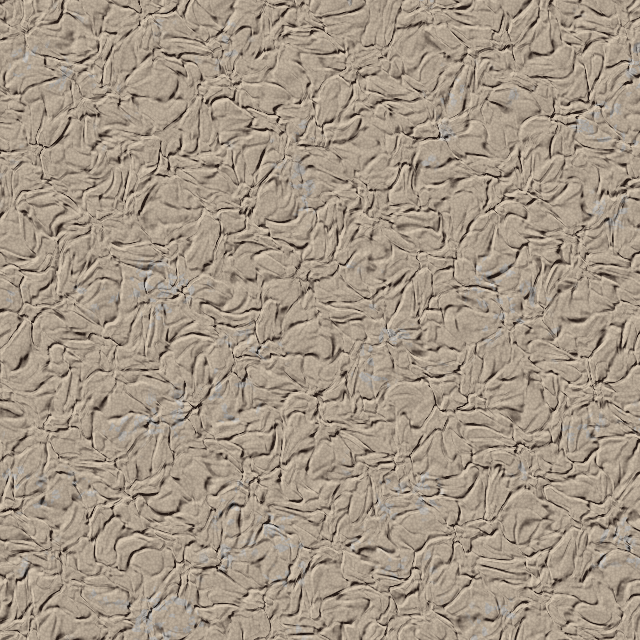
This texture is drawn by a WebGL 1 fragment shader. Its source:

```glsl
precision highp float;
// Dry, cracked mud: crumpled plates and chips under raking light from the upper left.

uniform vec2 u_resolution;

const vec3 SHADOW = vec3(0.15, 0.105, 0.085);
const vec3 SUNLIT = vec3(0.80, 0.74, 0.66);
const vec3 STONE = vec3(0.69, 0.69, 0.69);
const vec2 TO_LIGHT = vec2(-0.55, 0.835);
const float SHADOW_REACH = 0.0048;

mat2 rotation(float angle) {
  float c = cos(angle), s = sin(angle);
  return mat2(c, s, -s, c);
}

vec2 hash2(vec2 p) {
  vec3 q = fract(p.xyx * vec3(0.1031, 0.1030, 0.0973));
  q += dot(q, q.yzx + 33.33);
  return fract((q.xx + q.yz) * q.zy);
}

// Cellular noise: nearest distance, second distance, random value of the cell.
vec3 cells(vec2 p) {
  vec2 cell = floor(p), local = fract(p);
  vec3 found = vec3(8.0, 8.0, 0.0);
  for (int j = -1; j <= 1; j++) {
    for (int i = -1; i <= 1; i++) {
      vec2 offset = vec2(float(i), float(j));
      vec2 seed = hash2(cell + offset);
      float d = length(offset + seed - local);
      if (d < found.x) found = vec3(d, found.x, fract(seed.x * 7.3 + seed.y * 3.1));
      else found.y = min(found.y, d);
    }
  }
  return found;
}

// Layered, turning sines that make straight cell borders ragged.
vec2 crumple(vec2 p, float frequency, float amount) {
  mat2 turn = rotation(1.9) * 1.9;
  mat2 wave = rotation(0.7) * frequency;
  for (int i = 0; i < 5; i++) {
    p += amount * sin(wave * p + float(i) * vec2(1.7, 4.1));
    wave = turn * wave;
    amount *= 0.56;
  }
  return p;
}

// Soft blotches from 0 to 1.
float patches(vec2 p, float frequency) {
  float sum = 0.0, weight = 0.5;
  mat2 turn = rotation(2.2) * 1.7;
  vec2 q = rotation(0.4) * p * frequency;
  for (int i = 0; i < 4; i++) {
    vec2 s = sin(q + 0.9 * sin(q.yx * 0.7 + 1.3));
    sum += weight * s.x * s.y;
    q = turn * q + 2.7;
    weight *= 0.7;
  }
  return clamp(0.5 + 0.8 * sum, 0.0, 1.0);
}

// Height of the ground: plates split by grooves, then chips, then lumps.
float relief(vec2 p, float rough, float depth) {
  vec2 q = crumple(p, 42.0, 0.011);
  vec3 plate = cells(rotation(-0.55) * q * vec2(21.0, 23.0) + 40.0);
  vec3 chip = cells(rotation(-0.5) * q * vec2(42.0, 50.0) + 90.0);
  vec3 lump = cells(q * 78.0 + 150.0);
  float wall = smoothstep(0.0, 0.19, plate.y - plate.x);
  float chipWall = smoothstep(0.0, 0.32, chip.y - chip.x);
  float height = mix(1.0 - depth, 0.75 + 0.5 * plate.z, wall);
  height += rough * (0.25 + 0.45 * chip.z) * (chipWall - 0.5);
  return height + 0.38 * (0.5 - lump.x);
}

void main() {
  vec2 p = gl_FragCoord.xy / min(u_resolution.x, u_resolution.y);
  float rough = mix(0.35, 1.1, patches(p, 24.0));
  float depth = mix(0.25, 1.15, patches(p + 3.0, 85.0));

  // Relief shading: deep cast shadows, mild highlights, dark grooves.
  float height = relief(p, rough, depth);
  float slope = height - relief(p + TO_LIGHT * SHADOW_REACH, rough, depth);
  float groove = 1.0 - smoothstep(-0.05, 0.6, height);
  float tone = 0.83 + 0.24 * max(slope, 0.0) + 0.68 * min(slope, 0.0) - 0.3 * groove;

  // Sandy grain and faint stains.
  tone += 0.17 * (0.45 - cells(p * 230.0 + 300.0).x);
  tone += 0.06 * (patches(p + 7.0, 60.0) - 0.5);
  vec3 color = mix(SHADOW, SUNLIT, clamp(tone, 0.0, 1.06));

  // Rare pale stone flecks in loose patches.
  vec3 fleck = cells(crumple(p, 90.0, 0.004) * 95.0 + 500.0);
  float loose = smoothstep(0.72, 0.9, patches(p + 11.0, 17.0));
  float stone = loose * step(0.7, fleck.z) * smoothstep(0.0, 0.25, fleck.y - fleck.x);
  color = mix(color, STONE * (0.3 + 0.8 * tone), 0.7 * stone);

  gl_FragColor = vec4(color, 1.0);
}
```
